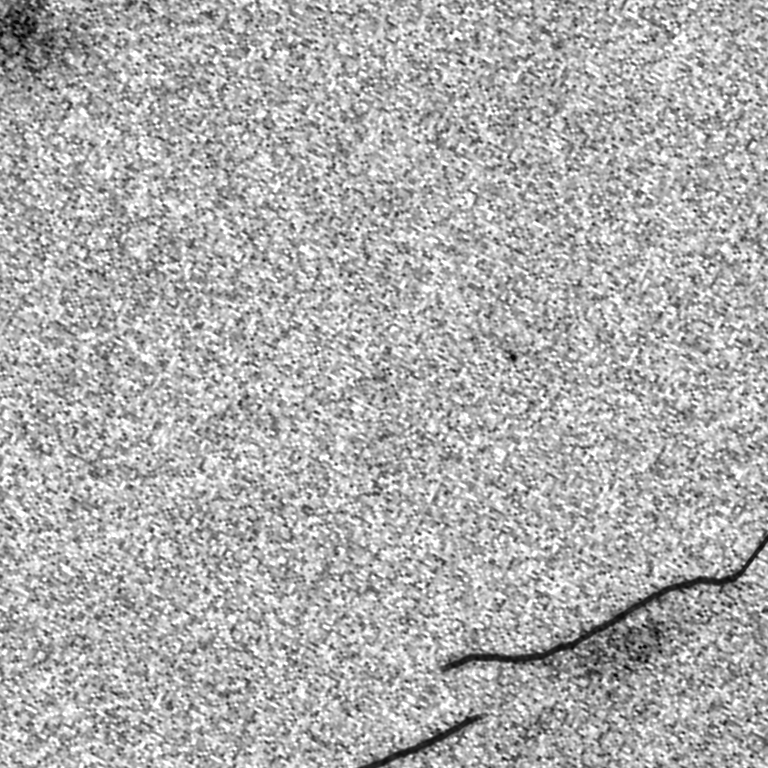
Reproduce this texture procedurally as a WebGL 2 fragment shader.

```glsl
#version 300 es
precision highp float;
// Pale grey grainy stone with a shaded corner and two dark diagonal cracks.

uniform vec2 u_resolution;
out vec4 fragColor;

// Integer hash giving a bell-like value in 0..1 (mean of two uniform values).
float bellHash(vec2 cell) {
    uvec2 q = uvec2(ivec2(cell)) * uvec2(1597u, 3812u) + 7919u;
    uint h = (q.x ^ (q.y << 9)) * 73244475u;
    h = (h ^ (h >> 15)) * 73244475u;
    h ^= h >> 16;
    return (float(h & 65535u) + float(h >> 16)) / 131070.0;
}

float valueNoise(vec2 p) {
    vec2 cell = floor(p);
    vec2 f = fract(p);
    vec2 w = f * f * (3.0 - 2.0 * f);
    float low = mix(bellHash(cell), bellHash(cell + vec2(1, 0)), w.x);
    float high = mix(bellHash(cell + vec2(0, 1)), bellHash(cell + vec2(1, 1)), w.x);
    return mix(low, high, w.y);
}

// Layered noise centred on zero.
float mottle(vec2 p) {
    float sum = 0.0;
    float gain = 0.5;
    for (int i = 0; i < 4; i++) {
        sum += gain * (valueNoise(p) - 0.5);
        p = mat2(1.6, 1.2, -1.2, 1.6) * p + 17.3;
        gain *= 0.55;
    }
    return sum;
}

vec2 rotate(vec2 p, float angle) {
    float c = cos(angle), s = sin(angle);
    return vec2(c * p.x + s * p.y, c * p.y - s * p.x);
}

// Soft elliptical patch, 1 at its centre.
float patchMask(vec2 p, vec2 centre, vec2 radius) {
    vec2 d = (p - centre) / radius;
    return exp(-dot(d, d));
}

// Coverage of a crack from its vertical offset, fading in and out along x.
float crackMask(float offset, float x, float start, float end, float halfWidth) {
    float taper = smoothstep(start, start + 0.03, x) * (1.0 - smoothstep(end - 0.04, end, x));
    float width = halfWidth * (0.5 + 0.5 * taper);
    return taper * (1.0 - smoothstep(width * 0.45, width * 1.5, abs(offset)));
}

void main() {
    vec2 uv = gl_FragCoord.xy / u_resolution;

    // Fine grain, slightly elongated toward the lower right.
    vec2 grainPoint = rotate(uv, -0.5) + 3.0;
    float grain = valueNoise(grainPoint * vec2(195.0, 255.0)) - 0.5;
    grain += 0.35 * (valueNoise(rotate(uv, 0.9) * 290.0 + 400.0) - 0.5);

    // Broad tone.
    float tone = 0.7 + 0.12 * mottle(uv * 14.0 + 5.0);

    // Dark stain in the upper left corner.
    float stainNoise = 1.0 + 2.0 * mottle(uv * 22.0 + 31.0);
    tone -= 0.46 * stainNoise * patchMask(uv, vec2(0.02, 0.955), vec2(0.075, 0.06));
    tone -= 0.22 * stainNoise * patchMask(uv, vec2(0.17, 1.01), vec2(0.05, 0.025));

    // Course of the two cracks.
    float wobble = 0.022 * mottle(vec2(uv.x * 28.0, 2.5));
    float upperLine = 0.131 + 0.012 * smoothstep(0.57, 0.63, uv.x)
        + 0.1 * smoothstep(0.68, 0.92, uv.x) + 0.065 * smoothstep(0.945, 1.02, uv.x) + wobble;
    float lowerLine = 0.45 * (uv.x - 0.48) + wobble;
    float upperOffset = uv.y - upperLine;
    float lowerOffset = uv.y - lowerLine;

    // Streaky shade on the slope below the upper crack.
    float below = smoothstep(0.02, -0.03, upperOffset) * smoothstep(0.6, 0.75, uv.x);
    float streaks = mottle(rotate(uv, 0.6) * vec2(9.0, 32.0) + 60.0);
    tone -= below * (0.06 - 0.5 * streaks);
    tone -= 0.22 * patchMask(rotate(uv - vec2(0.81, 0.15), 0.4), vec2(0), vec2(0.075, 0.035));
    tone -= 0.13 * patchMask(rotate(uv - vec2(0.7, 0.06), 0.8), vec2(0), vec2(0.07, 0.016));

    // Faint smear and a single pit.
    tone -= 0.12 * patchMask(uv, vec2(0.495, 0.515), vec2(0.012, 0.045));
    tone -= 0.55 * patchMask(uv, vec2(0.668, 0.535), vec2(0.006));

    float shade = tone + 1.0 * grain;

    // Cracks with a dim halo and a near-black core.
    float core = max(crackMask(upperOffset, uv.x, 0.56, 1.1, 0.0052),
                     crackMask(lowerOffset, uv.x, 0.44, 0.65, 0.0055));
    float halo = max(crackMask(upperOffset, uv.x, 0.56, 1.1, 0.013),
                     crackMask(lowerOffset, uv.x, 0.44, 0.65, 0.013));
    shade -= 0.14 * halo;
    shade = mix(shade, 0.09 + 0.12 * grain, 0.93 * core);

    fragColor = vec4(vec3(clamp(shade, 0.03, 1.0)), 1.0);
}
```
